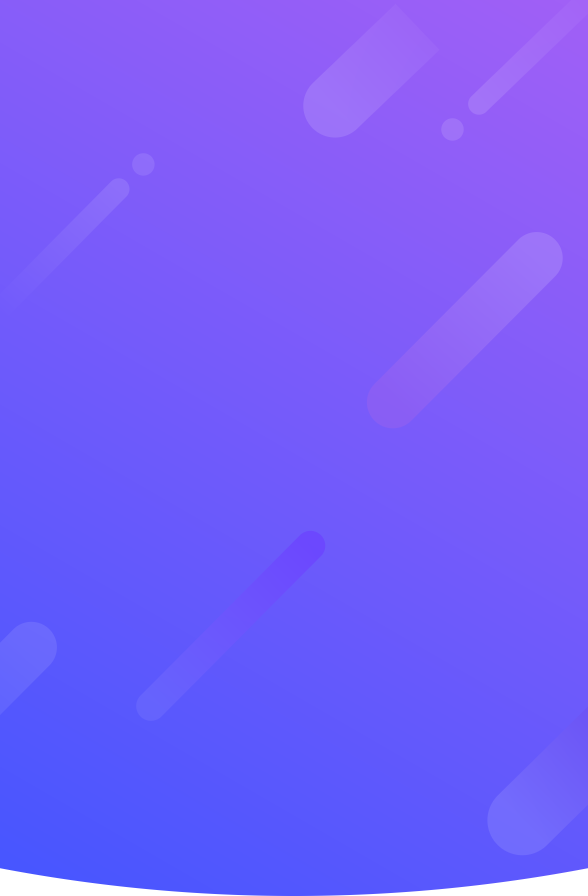
This background is drawn by a WebGL 2 fragment shader. Its source:

```glsl
#version 300 es
precision highp float;
// Blue to violet diagonal gradient with slanted translucent pills and a curved white foot.
uniform vec2 u_resolution;
out vec4 fragColor;

float cover(float d) {
  return clamp(0.5 - d * u_resolution.y, 0.0, 1.0);
}

vec4 premultiply(vec4 c) {
  return vec4(c.rgb * c.a, c.a);
}

vec4 white(float alpha) {
  return vec4(1.0, 1.0, 1.0, alpha);
}

// Pill from a to b, tinted along its axis; roundEnd 0 cuts it flat at b.
vec3 pill(vec3 base, vec2 p, vec2 a, vec2 b, float r, float roundEnd, vec4 tintA, vec4 tintB) {
  vec2 axis = normalize(b - a);
  float len = distance(a, b);
  float along = dot(p - a, axis);
  float d = distance(p, a + axis * clamp(along, 0.0, len)) - r;
  d = max(d, along - len - roundEnd * r);
  vec4 tint = mix(premultiply(tintA), premultiply(tintB), clamp(along / len, 0.0, 1.0));
  tint *= cover(d);
  return base * (1.0 - tint.a) + tint.rgb;
}

vec3 dot_(vec3 base, vec2 p, vec2 center, float r, float alpha) {
  return mix(base, vec3(1.0), alpha * cover(distance(p, center) - r));
}

void main() {
  // Canvas height is one unit
  vec2 p = gl_FragCoord.xy / u_resolution.y;
  float middle = 0.5 * u_resolution.x / u_resolution.y;

  // Diagonal gradient
  float t = dot(p, vec2(0.5, 0.866));
  vec3 col = mix(vec3(0.27, 0.335, 1.0), vec3(0.63, 0.375, 0.965), t / 1.19);

  // Upper pills
  col = pill(col, p, vec2(0.374, 0.882), vec2(0.466, 0.970), 0.0355, 0.0, white(0.13), white(0.04));
  col = pill(col, p, vec2(0.5345, 0.884), vec2(0.66, 1.005), 0.012, 0.0, white(0.13), white(0.02));
  col = pill(col, p, vec2(0.1325, 0.789), vec2(0.0, 0.655), 0.012, 0.0, white(0.11), white(0.0));
  col = pill(col, p, vec2(0.599, 0.712), vec2(0.4385, 0.551), 0.029, 1.0,
             white(0.14), vec4(0.75, 0.4, 0.88, 0.22));

  // Lower pills
  col = pill(col, p, vec2(0.3465, 0.391), vec2(0.1685, 0.212), 0.0165, 1.0,
             vec4(0.42, 0.25, 1.0, 0.7), white(0.07));
  col = pill(col, p, vec2(0.035, 0.2775), vec2(-0.05, 0.192), 0.0285, 0.0, white(0.1), white(0.06));
  col = pill(col, p, vec2(0.583, 0.0845), vec2(0.69, 0.19), 0.039, 0.0,
             white(0.11), vec4(0.4, 0.25, 0.9, 0.3));

  // Small dots
  col = dot_(col, p, vec2(0.505, 0.8555), 0.0125, 0.12);
  col = dot_(col, p, vec2(0.160, 0.8165), 0.0125, 0.1);

  // White foot below a wide arc
  float arc = distance(p, vec2(middle, 1.751)) - 1.751;
  col = mix(vec3(1.0), col, cover(arc));

  fragColor = vec4(col, 1.0);
}
```
